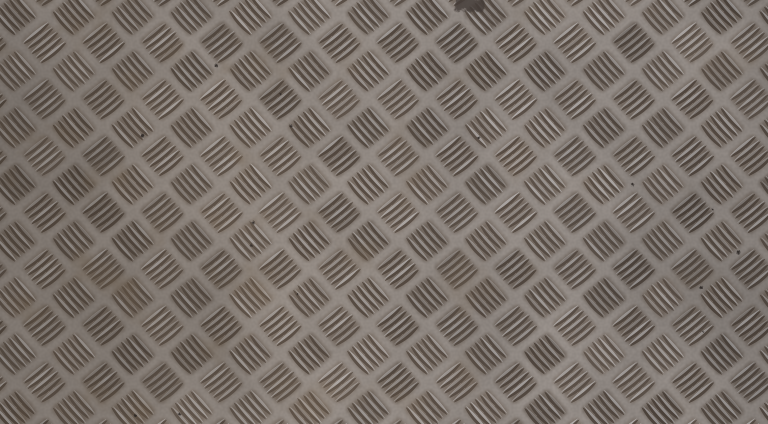
A Shadertoy shader for this texture:

```glsl
// Worn metal tread plate: a diagonal checkerboard of pads, each with five
// pointed ridges that turn by 90 degrees from pad to neighbouring pad.
// Lens-shaped ridges are lit from above; gradient noise adds grime and wear.

const vec2 PERIOD = vec2(0.0767, 0.0737);  // repeat in canvas widths
const vec2 ANCHOR = vec2(0.4414, 0.3490);  // centre of one rising pad
const float RIDGE_TILT = 0.08;             // clockwise, in radians
const float RIDGE_GAP = 0.158;             // sizes in units of one pad cell
const float RIDGE_HALF_LENGTH = 0.43;
const float RIDGE_HALF_WIDTH = 0.075;

const vec3 PLATE = vec3(0.560, 0.532, 0.512);
const vec3 VALLEY = vec3(0.435, 0.395, 0.363);
const vec3 SHADE = vec3(0.295, 0.255, 0.225);
const vec3 CREST = vec3(0.665, 0.650, 0.645);
const vec3 RUST = vec3(0.42, 0.35, 0.27);
const vec3 DIRT = vec3(0.17, 0.15, 0.14);

float hash(vec2 p) {
    vec3 q = fract(vec3(p.xyx) * 0.1031);
    q += dot(q, q.yzx + 33.33);
    return fract((q.x + q.y) * q.z);
}

vec2 gradient(vec2 cell) {
    float angle = 6.2832 * hash(cell + 71.0);
    return vec2(cos(angle), sin(angle));
}

// Gradient noise, roughly -0.7 to 0.7
float noise(vec2 p) {
    vec2 i = floor(p), f = fract(p);
    vec2 w = f * f * f * (f * (f * 6.0 - 15.0) + 10.0);
    vec2 e = vec2(1.0, 0.0);
    float low = mix(dot(gradient(i), f), dot(gradient(i + e), f - e), w.x);
    float high = mix(dot(gradient(i + e.yx), f - e.yx),
                     dot(gradient(i + 1.0), f - 1.0), w.x);
    return mix(low, high, w.y);
}

float fbm(vec2 p) {
    float sum = 0.0, gain = 0.6;
    for (int i = 0; i < 4; i++) {
        sum += gain * noise(p);
        p = mat2(1.6, 1.2, -1.2, 1.6) * p + 17.3;
        gain *= 0.5;
    }
    return sum;
}

// 1 inside a distance field, 0 outside
float cover(float dist, float blur) {
    return 1.0 - smoothstep(-blur, blur, dist);
}

float roundBox(vec2 p, vec2 halfSize, float radius) {
    vec2 q = abs(p) - halfSize + radius;
    return length(max(q, 0.0)) + min(max(q.x, q.y), 0.0) - radius;
}

// pad.x runs along the ridges, pad.y across them towards the light
vec3 drawPad(vec3 ground, vec2 pad, vec2 id, float blur) {
    float worn = hash(id + 5.0);
    float base = cover(roundBox(pad, vec2(0.385, 0.40), 0.1), 0.085);
    vec3 col = mix(ground, VALLEY * (ground / PLATE), base * 0.95);

    float row = clamp(round(pad.y / RIDGE_GAP), -2.0, 2.0);
    float across = pad.y - row * RIDGE_GAP;
    float variation = hash(id * 7.0 + row);
    float reach = RIDGE_HALF_LENGTH * (0.96 + 0.08 * variation) - 0.015 * abs(row);
    float taper = 1.0 - pow(abs(pad.x) / reach, 2.0);
    float width = RIDGE_HALF_WIDTH * max(taper, 0.0);
    float inside = smoothstep(-0.02, 0.2, taper);

    // Dark lower flank, then a narrow bright crest on the lit side
    float flank = cover(abs(across + 0.022) - width * 0.8, blur);
    float crest = cover(abs(across - 0.022) - width * 0.42, blur);
    col = mix(col, SHADE, flank * inside * (0.65 + 0.25 * worn));
    col = mix(col, CREST, crest * inside * (0.5 + 0.4 * variation));
    return col * (1.0 + base * 0.14 * (hash(id + 13.0) - 0.5));
}

// Sparse dark specks, at most one in each grid cell
float specks(vec2 p, float size, float chance, float pixel) {
    vec2 cell = floor(p / size);
    vec2 offset = vec2(hash(cell + 3.0), hash(cell + 9.0)) * 0.6 + 0.2;
    float radius = size * mix(0.015, 0.05, hash(cell + 21.0));
    float ragged = 0.03 * size * noise(p * 500.0);
    float dist = length(p - (cell + offset) * size) - radius + ragged;
    return step(hash(cell + 40.0), chance) * cover(dist, pixel);
}

void mainImage(out vec4 fragColor, in vec2 fragCoord) {
    vec2 p = fragCoord / iResolution.x;
    float pixel = 1.0 / iResolution.x;

    // Flat metal with broad stains and fine grain
    float cloud = fbm(p * 9.0);
    float grain = noise(p * 260.0) + 0.6 * fbm(p * 70.0);
    vec3 ground = PLATE * (1.0 + 0.09 * cloud + 0.05 * grain);

    // Diagonal cells; odd cells turn their ridges
    vec2 q = (p - ANCHOR) / PERIOD;
    vec2 diagonal = vec2(q.x + q.y, q.x - q.y);
    vec2 id = round(diagonal);
    vec2 f = diagonal - id;
    bool falling = mod(id.x + id.y, 2.0) > 0.5;
    vec2 pad = falling ? f.yx : vec2(f.x, -f.y);
    pad += RIDGE_TILT * vec2(-pad.y, pad.x);
    vec3 col = drawPad(ground, pad, id, pixel * 0.85 / PERIOD.x);

    // Brown film, strongest at lower left, then scattered dirt
    float film = smoothstep(0.75, 0.05, length(p - vec2(0.08, 0.2)));
    float stain = smoothstep(0.05, 0.5, fbm(p * 14.0 + 8.0));
    col = mix(col, RUST, 0.14 * film + stain * (0.12 + 0.2 * film));
    col = mix(col, DIRT, 0.85 * specks(p, 0.05, 0.07, pixel));

    // One dark scuff on the top edge
    float scuff = roundBox(p - vec2(0.612, 0.546), vec2(0.018, 0.008), 0.005);
    col = mix(col, DIRT * 1.5, 0.8 * cover(scuff + 0.008 * fbm(p * 90.0), 0.002));

    // Uneven light, falling off towards the sides
    col *= 1.03 + 0.12 * fbm(p * 4.0 + 3.0) - 0.45 * pow(abs(p.x - 0.52), 2.0);
    fragColor = vec4(col, 1.0);
}
```
